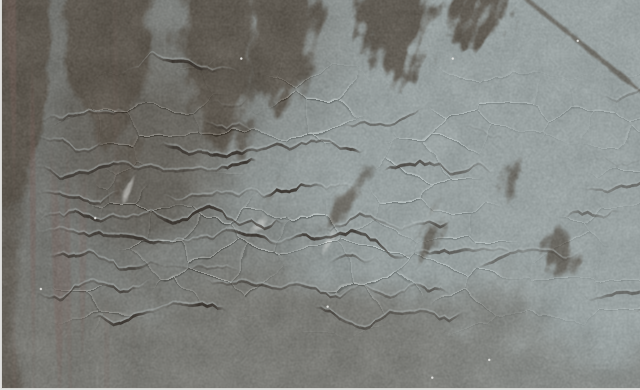
Write a WebGL 2 fragment shader that draws this texture.

```glsl
#version 300 es
precision highp float;
// Weathered blue-grey paint with brown drips, scuffs and horizontal cracks.
// Gradient noise shapes the stains, jagged polylines make the long cracks,
// and embossed Voronoi borders make the finer links between them.
uniform vec2 u_resolution;
out vec4 fragColor;

const vec3 PALE = vec3(0.60, 0.635, 0.635), DULL = vec3(0.45, 0.455, 0.44);
const vec3 VEIL = vec3(0.475, 0.475, 0.455), STAIN = vec3(0.355, 0.33, 0.295);
const vec3 PINK = vec3(0.47, 0.38, 0.36), CRACK = vec3(0.23, 0.21, 0.19);
const vec3 RIM = vec3(0.70, 0.73, 0.73), CHALK = vec3(0.88, 0.88, 0.87);
const float CRACK_WIDTH = 0.0016, GRAIN = 0.05, BORDER = 0.006;
const int CRACK_ROWS = 11, DRIPS = 6, SPOTS = 8;
const vec2 LINK_SCALE = vec2(8.0, 11.0);

vec2 hash2(vec2 p) {
  vec3 q = fract(p.xyx * vec3(0.1031, 0.1030, 0.0973));
  q += dot(q, q.yzx + 33.33);
  return fract((q.xx + q.yz) * q.zy);
}
float corner(vec2 cell, vec2 offset) { return dot(hash2(cell) * 2.0 - 1.0, offset); }
float gnoise(vec2 p) {
  vec2 i = floor(p), f = p - i, u = f * f * (3.0 - 2.0 * f), e = vec2(1, 0);
  return mix(mix(corner(i, f), corner(i + e, f - e), u.x),
             mix(corner(i + e.yx, f - e.yx), corner(i + 1.0, f - 1.0), u.x), u.y);
}
float fbm(vec2 p) {
  float sum = 0.0, amp = 1.0;
  for (int i = 0; i < 4; i++, amp *= 0.5, p = p * 2.03 + 17.7) sum += amp * gnoise(p);
  return sum;
}
// Straight segments between random heights
float zigzag(float x, float seed) {
  float i = floor(x);
  return mix(hash2(vec2(i, seed)).x, hash2(vec2(i + 1.0, seed)).x, x - i) - 0.5;
}
// Long cracks: x = dark line, y = lit rim above it
vec2 longCracks(vec2 p, float px) {
  vec2 ink = vec2(0);
  for (int i = 0; i < CRACK_ROWS; i++) {
    float k = float(i);
    float y = mix(0.2, 0.82, k / float(CRACK_ROWS - 1)) + 0.08 * gnoise(vec2(p.x * 2.5, k * 7.3 + 0.4))
      + 0.04 * zigzag(p.x * 13.0, k) + 0.024 * zigzag(p.x * 31.0, k + 40.0) + 0.008 * zigzag(p.x * 79.0, k + 80.0);
    float reach = 0.1 - 0.16 * smoothstep(0.6, 1.6, p.x) - 0.2 * smoothstep(0.65, 0.85, y);
    float here = smoothstep(0.0, 0.12, gnoise(vec2(p.x * 3.4, k * 3.7 + 0.37)) + reach) * smoothstep(0.08, 0.2, p.x);
    float force = clamp(0.62 + 1.5 * gnoise(vec2(p.x * 11.0, k + 0.5)), 0.12, 1.0);
    float w = CRACK_WIDTH * here * force, d = (p.y - y) / 1.3;
    float dark = here * force * (1.0 - smoothstep(w, w + 1.2 * px, abs(d)));
    float lit = here * (1.0 - smoothstep(0.0, w + 1.2 * px, abs(d - 0.0045)));
    ink = max(ink, vec2(dark, lit));
  }
  return ink;
}
// Cell borders: x = distance, y = vertical direction to the border
vec2 cellBorder(vec2 p) {
  vec2 cell = floor(p), f = p - cell, nearest = vec2(9), best = vec2(9, 0);
  for (int n = 0; n < 18; n++) {
    vec2 g = vec2(n % 3, n / 3 % 3) - 1.0;
    vec2 r = g + 0.1 + 0.8 * hash2(cell + g) - f, gap = r - nearest;
    if (n < 9) { if (dot(r, r) < dot(nearest, nearest)) nearest = r; continue; }
    if (dot(gap, gap) < 0.0001) continue;
    float d = dot(0.5 * (nearest + r), normalize(gap));
    if (d < best.x) best = vec2(d, normalize(gap).y);
  }
  return best;
}

void main() {
  float px = 1.0 / u_resolution.y;
  vec2 p = gl_FragCoord.xy * px;
  vec2 warp = vec2(fbm(p * 7.0), fbm(p * 7.0 + 9.3));
  float cloud = fbm(p * 2.5 + 3.1), mottle = fbm(p * 13.0);

  // Paint, dull at the left, veiled below, damp around the drips
  vec3 col = mix(DULL, PALE, smoothstep(0.05, 1.25, p.x + 0.4 * cloud));
  float veil = 1.0 - smoothstep(-0.1, 0.1, p.y - 0.34 + 0.13 * p.x + 0.25 * cloud + 0.05 * mottle);
  col = mix(col, VEIL, veil * mix(0.9, 0.5, smoothstep(0.9, 1.6, p.x)));
  float damp = length((p - vec2(0.4, 0.62)) * vec2(1.0, 0.9)) + 0.15 * cloud + 0.04 * mottle;
  col = mix(col, STAIN, 0.55 * (1.0 - smoothstep(0.08, 0.3, damp))) + 0.04 * mottle;

  // Drips from the top, more frayed towards the right
  vec2 q = p + 0.05 * warp;
  float streak = gnoise(vec2(p.x * 42.0 - p.y * 15.0, p.y * 11.0)) + 0.7 * mottle;
  float stain = 0.0, scuff = 0.0;
  for (int i = 0; i < DRIPS; i++) {
    float s = float(i) / float(DRIPS - 1), soft = mix(0.01, 0.03, s);
    vec2 h = hash2(vec2(i, 5));
    float depth = (1.0 - q.y) / (mix(0.48, 0.17, s) * (0.65 + 0.55 * h.y));
    float d = abs(q.x - mix(0.05, 1.22, s) - 0.1 * (h.x - 0.5)) - mix(0.115, 0.06, s) * (1.0 - pow(depth, 4.0));
    stain = max(stain, 1.0 - smoothstep(-soft, soft, d + mix(0.006, 0.12, s * s) * streak));
  }
  // Scattered spots, a few with a chalky scuff
  for (int i = 0; i < SPOTS; i++) {
    vec2 h = hash2(vec2(i, 21)), k = hash2(vec2(i, 34));
    vec2 r = q - vec2(0.15 + 1.45 * (float(i) + h.x) / float(SPOTS), mix(0.25, 0.64, h.y));
    r.x -= r.y * (k.y - 0.4);
    float d = length(r * vec2(1.0, 0.6)) - mix(0.012, 0.034, k.x) + 0.035 * streak;
    stain = max(stain, 0.8 * (1.0 - smoothstep(-0.014, 0.014, d)));
    float chalk = length((r + vec2(-0.03, 0.09)) * vec2(1.0, 0.4)) + 0.02 * streak;
    scuff = max(scuff, step(0.9, k.y) * (1.0 - smoothstep(0.0, 0.016, chalk)));
  }
  // Diagonal scrape, worn left margin and rust streaks
  vec2 a = p - vec2(1.34, 1.01), run = vec2(0.31, -0.25);
  float scrape = length(a - run * clamp(dot(a, run) / dot(run, run), 0.0, 1.0));
  stain = max(stain, 0.75 * (1.0 - smoothstep(0.001, 0.01, scrape + 0.008 * mottle)));
  stain = max(stain, 0.75 * (1.0 - smoothstep(0.02, 0.06, q.x)));
  col = mix(col, STAIN + 0.05 * mottle, 0.88 * stain);
  float rust = smoothstep(0.1, 0.4, gnoise(vec2(p.x * 42.0, p.y * 1.5)));
  col = mix(col, PINK, 0.4 * rust * (1.0 - smoothstep(0.1, 0.4, p.x)));
  col = mix(col, CHALK, 0.5 * scuff);

  // Fine links, then long cracks
  vec2 jag = 0.007 * vec2(gnoise(p * 31.0), gnoise(p * 31.0 + 7.7));
  vec2 link = cellBorder((p + 0.025 * warp + jag) * LINK_SCALE);
  float patchy = smoothstep(-0.1, 0.2, gnoise(p * 5.0 + 2.7) + 0.08) * smoothstep(0.1, 0.25, p.x)
    * smoothstep(0.12, 0.25, p.y) * (1.0 - smoothstep(0.72, 0.88, p.y)) * mix(1.0, 0.45, smoothstep(0.8, 1.5, p.x));
  col -= 0.15 * link.y * patchy * (1.0 - smoothstep(0.012, 0.03 + 8.0 * px, link.x));
  vec2 ink = longCracks(p + jag * 0.5, px);
  col = mix(col, RIM, 0.4 * ink.y);
  col = mix(col, CRACK, mix(0.95, 0.5, smoothstep(0.7, 1.4, p.x)) * ink.x);

  // Grain, bright specks and the pale margin
  col += GRAIN * (gnoise(p * 150.0) + 0.6 * gnoise(p * 75.0 + 4.0));
  vec2 h = hash2(floor(p * 22.0) + 71.0);
  float speck = length(fract(p * 22.0) - 0.3 - 0.4 * h.yx) / 22.0;
  col = mix(col, CHALK, step(0.988, h.x) * (1.0 - smoothstep(0.001, 0.001 + 1.5 * px, speck)));
  col = mix(col, CHALK, 1.0 - smoothstep(BORDER - px, BORDER, min(p.x, p.y)));
  fragColor = vec4(clamp(col, 0.0, 1.0), 1.0);
}
```
